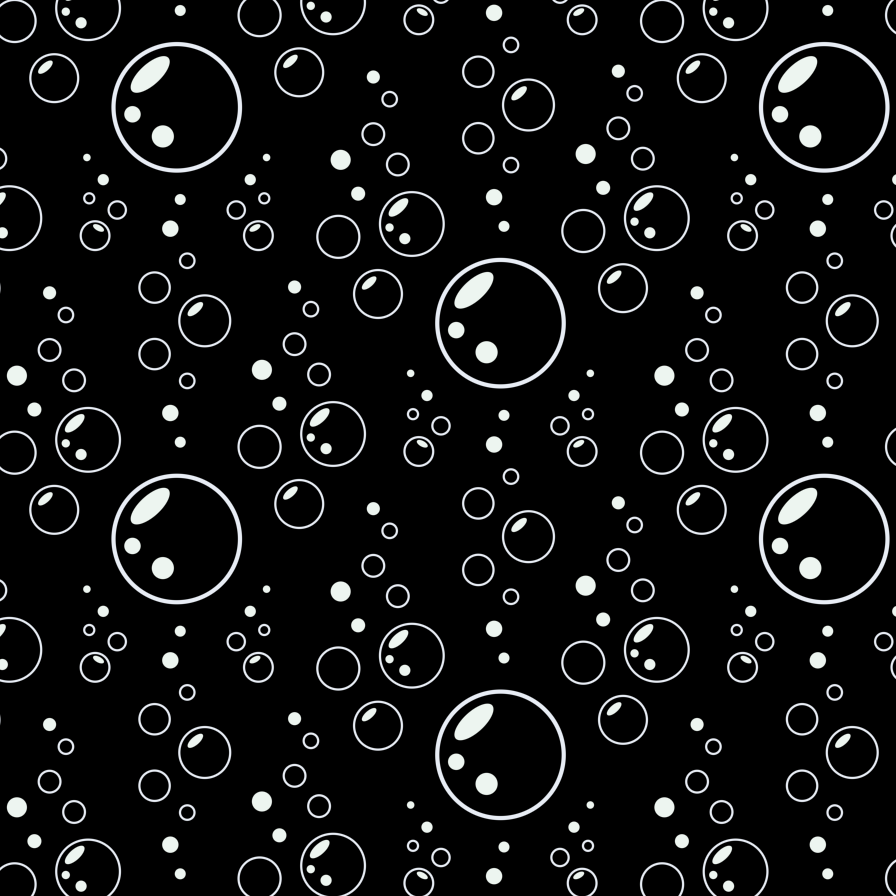
Reproduce this pattern procedurally as a WebGL 1 fragment shader.

```glsl
precision highp float;
// Rising soap bubbles: white outlines, glints and dots on black, in a half-drop repeat.

uniform vec2 u_resolution;

#define UNITS 768.0                  // design units along the canvas height
#define CELL vec2(555.0, 370.0)      // repeat size, holding two motifs
#define ORIGIN vec2(429.0, 277.0)    // centre of one large bubble, from the top left
#define THICK_LINE 3.6
#define THIN_LINE 1.9
#define SOFTNESS 0.75                // edge half-width in pixels
#define BACKGROUND vec3(0.0)
#define FILL_COLOR vec3(0.93, 0.96, 0.94)
#define LINE_COLOR vec3(0.91, 0.93, 0.96)

// Running distances to the nearest solid shape and the nearest outline
float fillDist = 1e3;
float lineDist = 1e3;

// Offset from the closest point of the half-drop lattice
vec2 nearest(vec2 p) {
  vec2 a = mod(p + 0.5 * CELL, CELL) - 0.5 * CELL;
  vec2 b = mod(p, CELL) - 0.5 * CELL;
  return dot(a, a) < dot(b, b) ? a : b;
}

float ellipseDist(vec2 p, vec2 radii) {
  float k = length(p / radii);
  return k * (k - 1.0) / max(length(p / (radii * radii)), 1e-6);
}

void dotAt(vec2 p, float radius) {
  fillDist = min(fillDist, length(nearest(p)) - radius);
}

void ringAt(vec2 p, float radius, float width) {
  float d = abs(length(nearest(p)) - radius) - 0.5 * width;
  lineDist = min(lineDist, d);
}

// Slanted oval highlight; center and radii are relative to the bubble radius
void glintAt(vec2 p, float radius, vec2 center, vec2 radii, float angle) {
  vec2 q = nearest(p) - center * radius;
  float c = cos(angle), s = sin(angle);
  q = vec2(c * q.x - s * q.y, s * q.x + c * q.y);
  fillDist = min(fillDist, ellipseDist(q, radii * radius));
}

// Bubble with a single glint
void bubble(vec2 p, float radius) {
  ringAt(p, radius, THIN_LINE);
  glintAt(p, radius, vec2(-0.37, -0.46), vec2(0.38, 0.16), 0.72);
}

// Bubble with a glint and two reflected dots
void shinyBubble(vec2 p, float radius, float width) {
  ringAt(p, radius, width);
  glintAt(p, radius, vec2(-0.42, -0.52), vec2(0.39, 0.165), 0.74);
  dotAt(p - radius * vec2(-0.70, 0.11), 0.13 * radius);
  dotAt(p - radius * vec2(-0.22, 0.46), 0.175 * radius);
}

// Stream of mixed bubbles above a medium one
void sideStream(vec2 p) {
  bubble(p, 20.5);
  ringAt(p - vec2(-34.0, -49.0), 18.0, THIN_LINE);
  shinyBubble(p - vec2(29.0, -60.0), 27.3, THIN_LINE);
  dotAt(p - vec2(-17.0, -86.0), 6.0);
  dotAt(p - vec2(-32.0, -115.0), 8.6);
  ringAt(p - vec2(17.0, -111.0), 9.3, THIN_LINE);
  ringAt(p - vec2(-4.0, -137.0), 9.3, THIN_LINE);
  ringAt(p - vec2(10.0, -167.0), 6.2, THIN_LINE);
  dotAt(p - vec2(-4.0, -186.0), 5.6);
}

// Small cluster beside and below the large bubble
void tinyCluster(vec2 p) {
  dotAt(p - vec2(77.0, 43.0), 3.2);
  dotAt(p - vec2(63.0, 62.0), 4.8);
  ringAt(p - vec2(75.0, 78.0), 4.3, THIN_LINE);
  ringAt(p - vec2(51.0, 88.0), 7.4, THIN_LINE);
  vec2 q = p - vec2(70.0, 110.0);
  ringAt(q, 12.3, THIN_LINE);
  glintAt(q, 12.3, vec2(-0.24, -0.54), vec2(0.42, 0.2), 0.5);
}

// Half of the middle column, spreading away from its centre
void columnHalf(vec2 p) {
  ringAt(p - vec2(-19.0, 28.5), 13.0, THIN_LINE);
  ringAt(p - vec2(9.0, 51.5), 6.2, THIN_LINE);
  dotAt(p - vec2(-5.5, 79.0), 7.0);
  dotAt(p - vec2(3.0, 104.0), 4.7);
}

void main() {
  float unitsPerPixel = UNITS / u_resolution.y;
  vec2 fromTop = vec2(gl_FragCoord.x, u_resolution.y - gl_FragCoord.y);
  vec2 p = fromTop * unitsPerPixel - ORIGIN;

  shinyBubble(p, 54.2, THICK_LINE);
  vec2 column = p - vec2(24.0, 183.0);
  bubble(column, 21.8);
  for (int i = 0; i < 2; i++) {
    float side = 2.0 * float(i) - 1.0;
    sideStream(p - vec2(105.0 * side, 342.5 - 2.5 * side));
    tinyCluster(p * vec2(side, 1.0));
    columnHalf((p - vec2(0.0, 183.0)) * vec2(1.0, side));
  }

  float edge = SOFTNESS * unitsPerPixel;
  vec3 color = mix(BACKGROUND, LINE_COLOR, 1.0 - smoothstep(-edge, edge, lineDist));
  color = mix(color, FILL_COLOR, 1.0 - smoothstep(-edge, edge, fillDist));
  gl_FragColor = vec4(color, 1.0);
}
```
